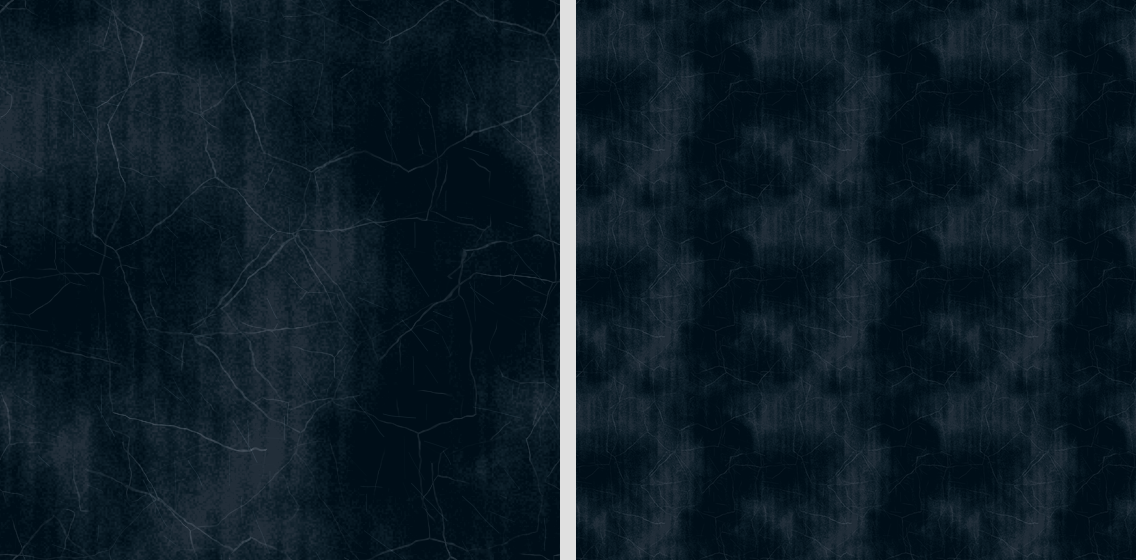
Left: one tile. Right: repeated 3 by 3.
Write a three.js fragment shader that draws this texture.

```glsl
varying vec2 vUv;

const vec3 DARK = vec3(0.010, 0.070, 0.108);
const vec3 MID = vec3(0.050, 0.118, 0.158);
const vec3 LIGHT = vec3(0.125, 0.175, 0.218);
const vec3 CRACK_GLOW = vec3(0.135, 0.130, 0.132);
const vec3 SCRATCH_GLOW = vec3(0.060, 0.066, 0.070);

const float TONE_BASE = 0.36;       // average step along the palette
const float CLOUD_CONTRAST = 6.2;
const float STREAK_CONTRAST = 1.0;
const float GRAIN_CONTRAST = 1.3;
const vec2 GLOW_CENTER = vec2(0.36, 0.52);
const vec2 GLOW_STRENGTH = vec2(0.50, 0.20);
const vec2 CLOUD_CELLS = vec2(4.0);
const vec2 STREAK_CELLS = vec2(72.0, 5.0);
const vec2 GRAIN_CELLS = vec2(300.0);
const float CRACK_WIDTH = 0.0027;
const float SCRATCH_CELLS = 9.0;
const float SCRATCH_WIDTH = 0.0018;
const float TAU = 6.2831853;

float hash(vec2 p) {
  vec3 q = fract(p.xyx * 0.1031);
  q += dot(q, q.yzx + 33.33);
  return fract((q.x + q.y) * q.z);
}

vec2 hash2(vec2 p) {
  return vec2(hash(p + 11.0), hash(p + vec2(57.0, 83.0)));
}

vec2 wrapCell(vec2 cell, vec2 period) {
  return floor(mod(cell + 0.5, period));
}

// Value noise that repeats over the unit square
float noise(vec2 uv, vec2 period, float seed) {
  vec2 p = uv * period;
  vec2 cell = floor(p);
  vec2 f = p - cell;
  f = f * f * (3.0 - 2.0 * f);
  vec2 lo = wrapCell(cell, period) + seed;
  vec2 hi = wrapCell(cell + 1.0, period) + seed;
  return mix(mix(hash(lo), hash(vec2(hi.x, lo.y)), f.x),
             mix(hash(vec2(lo.x, hi.y)), hash(hi), f.x), f.y);
}

float clouds(vec2 uv) {
  float sum = 0.0, total = 0.0, amp = 0.5;
  vec2 period = CLOUD_CELLS;
  for (int i = 0; i < 6; i++) {
    float k = float(i);
    sum += amp * noise(uv + k * vec2(0.137, 0.071), period, 19.0 * k + 3.0);
    total += amp;
    amp *= 0.57;
    period *= 2.0;
  }
  return sum / total;
}

vec2 wobble(vec2 uv, float period, float seed) {
  return vec2(noise(uv, vec2(period), seed), noise(uv, vec2(period), seed + 41.0)) - 0.5;
}

// Cell borders with a random strength for each border
float cracks(vec2 uv, float cells, float width, float seed) {
  vec2 p = uv * cells, base = floor(p), nearCell = base, nearOff = vec2(0.0);
  float best = 100.0;
  for (int j = -1; j <= 1; j++) for (int i = -1; i <= 1; i++) {
    vec2 cell = base + vec2(float(i), float(j));
    vec2 off = cell + 0.08 + 0.84 * hash2(wrapCell(cell, vec2(cells)) + seed) - p;
    float d = dot(off, off);
    if (d < best) { best = d; nearCell = cell; nearOff = off; }
  }
  vec2 nearId = wrapCell(nearCell, vec2(cells));
  float ink = 0.0;
  for (int j = -2; j <= 2; j++) for (int i = -2; i <= 2; i++) {
    if (i == 0 && j == 0) continue;
    vec2 cell = nearCell + vec2(float(i), float(j));
    vec2 id = wrapCell(cell, vec2(cells));
    vec2 off = cell + 0.08 + 0.84 * hash2(id + seed) - p;
    float d = dot(0.5 * (off + nearOff), normalize(off - nearOff)) / cells;
    float strength = smoothstep(0.12, 0.85, hash(id + nearId + seed * 2.0));
    ink = max(ink, strength * (1.0 - smoothstep(0.15 * width, width, d)));
  }
  return ink;
}

// Short hairlines, upright or falling to the right
float scratches(vec2 uv) {
  vec2 p = uv * SCRATCH_CELLS, base = floor(p);
  float ink = 0.0;
  for (int k = 0; k < 3; k++) for (int j = -1; j <= 1; j++) for (int i = -1; i <= 1; i++) {
    vec2 cell = base + vec2(float(i), float(j));
    vec2 id = wrapCell(cell, vec2(SCRATCH_CELLS)) + 31.0 * float(k);
    vec2 rnd = hash2(id + 7.0);
    float angle = k == 0 ? 0.25 * TAU + 0.06 * (rnd.x - 0.5) : -0.65 + 1.1 * (rnd.y - 0.5);
    vec2 dir = vec2(cos(angle), sin(angle));
    vec2 q = p - cell - hash2(id + 131.0);
    float reach = mix(0.12, 0.45, rnd.x * rnd.x);
    float d = length(q - dir * clamp(dot(q, dir), -reach, reach)) / SCRATCH_CELLS;
    ink = max(ink, hash(id + 211.0) * (1.0 - smoothstep(0.0, SCRATCH_WIDTH, d)));
  }
  return ink;
}

void main() {
  vec2 uv = vUv;

  // Stained ground: broad glow, clouds, upright streaks, grain
  float tone = TONE_BASE + dot(GLOW_STRENGTH, cos(TAU * (uv - GLOW_CENTER)));
  tone += CLOUD_CONTRAST * (clouds(uv + 0.05 * wobble(uv, 9.0, 5.0)) - 0.5);
  tone += STREAK_CONTRAST * (noise(uv, STREAK_CELLS, 23.0) - 0.5);
  tone += GRAIN_CONTRAST * (noise(uv, GRAIN_CELLS, 29.0) - 0.5);
  tone = clamp(tone, -0.3, 2.1);
  vec3 color = mix(mix(DARK, MID, min(tone, 1.0)), LIGHT, max(tone - 1.0, 0.0));

  // Ragged crack network in three sizes
  vec2 bent = uv + 0.035 * wobble(uv, 7.0, 61.0) + 0.010 * wobble(uv, 26.0, 67.0)
            + 0.0035 * wobble(uv, 90.0, 71.0);
  float wear = 0.45 + 0.55 * smoothstep(0.2, 0.65, noise(uv, vec2(14.0), 79.0));
  float broken = smoothstep(0.35, 0.7, noise(uv, vec2(22.0), 83.0));
  float ink = cracks(bent, 4.0, CRACK_WIDTH, 13.0);
  ink = max(ink, 0.8 * cracks(bent + 0.02 * wobble(uv, 5.0, 89.0), 5.0, 0.85 * CRACK_WIDTH, 47.0));
  ink = max(ink * wear, 0.6 * broken * cracks(bent, 10.0, 0.75 * CRACK_WIDTH, 97.0));
  ink *= 0.7 + 0.6 * noise(uv, vec2(200.0), 101.0);

  color += CRACK_GLOW * ink + SCRATCH_GLOW * scratches(uv + 0.003 * wobble(uv, 40.0, 103.0));
  gl_FragColor = vec4(color, 1.0);
}
```
